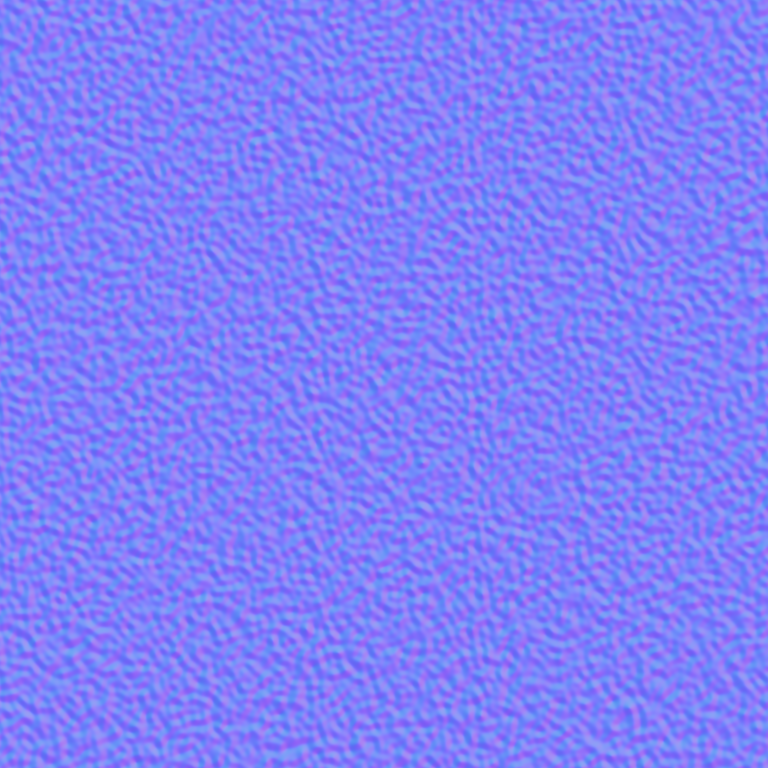
This texture map is drawn by a WebGL 1 fragment shader. Its source:

```glsl
precision highp float;

uniform vec2 u_resolution;

const vec2  GRAIN_CELLS  = vec2(118.0, 116.0); // bumps across the canvas
const float BUMP_RADIUS  = 0.6;                // in cells
const float BUMP_RING    = 0.32;               // depth of the moat around each bump
const float MIN_HEIGHT   = 0.6;                // weakest bump, strongest is 1.2
const float STEEPNESS    = 0.56;               // slope before it levels off
const vec2  MAX_TILT     = vec2(0.205, 0.178); // strongest red and green shift
const vec2  FLAT_TILT    = vec2(0.503, 0.502); // red and green of a level surface
const float FLAT_BLUE    = 0.99;
const float BLUE_FALLOFF = 1.5;                // loss of blue on steep slopes

// Three random values per cell, in 0..1
vec3 hash3(vec2 cell) {
  vec3 p = fract(cell.xyx * vec3(0.1031, 0.1030, 0.0973));
  p += dot(p, p.yxz + 33.33);
  return fract((p.xxy + p.yzz) * p.zyx);
}

// Analytic downhill slope of a field of scattered, signed, ringed Gaussian bumps
vec2 grainSlope(vec2 p) {
  vec2 base = floor(p);
  vec2 slope = vec2(0.0);
  for (int j = -2; j <= 2; j++) {
    for (int i = -2; i <= 2; i++) {
      vec2 cell = base + vec2(float(i), float(j));
      vec3 rnd = hash3(cell + 7.0);
      vec2 offset = (p - cell - rnd.xy) / BUMP_RADIUS;
      float q = dot(offset, offset);
      float signedRnd = 2.0 * rnd.z - 1.0;
      float height = MIN_HEIGHT * (sign(signedRnd) + signedRnd);
      float profile = (1.0 + BUMP_RING * (2.0 - q)) * exp(-0.5 * q);
      slope += height * profile * offset;
    }
  }
  return slope;
}

void main() {
  vec2 uv = gl_FragCoord.xy / u_resolution;

  // Level off steep slopes so that the relief is even everywhere
  vec2 slope = STEEPNESS * grainSlope(uv * GRAIN_CELLS);
  vec2 tilt = MAX_TILT * slope / sqrt(1.0 + dot(slope, slope));

  // Encode the tilt as a surface normal colour
  float blue = FLAT_BLUE - BLUE_FALLOFF * dot(tilt, tilt);
  gl_FragColor = vec4(FLAT_TILT + tilt, blue, 1.0);
}
```
